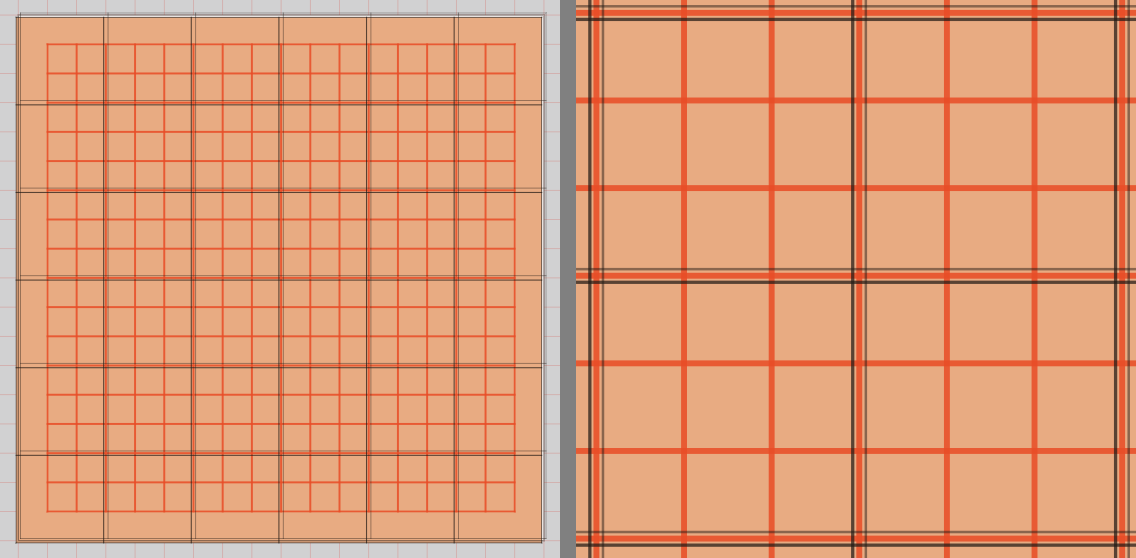
Left: the whole. Right: its middle third, enlarged.
Give the GLSL for this pattern, as a Shadertoy shader.

```glsl
// Tiled panel on a grey ground: a six by six dark grid, a fainter copy shifted
// along the diagonal, and a red lattice three times as fine between them.
// Each grid is a repeated line distance, box filtered and clipped to a square.

#define UNITS 768.0                      // canvas width in layout units
#define HALF_SIZE 360.5                  // half the side of the panel
#define TILE (HALF_SIZE / 3.0)           // six tiles each way
#define CELL (TILE / 3.0)                // three red cells per tile
#define SHIFT 3.0                        // diagonal step between layers
#define RED_WIDTH 2.7
#define DARK_WIDTH 1.5
#define THIN_WIDTH 1.15
#define GROUND vec3(0.82, 0.82, 0.825)
#define PEACH vec3(0.91, 0.67, 0.51)
#define RED vec3(0.91, 0.30, 0.15)
#define INK vec3(0.13, 0.10, 0.08)

// Share of a pixel covered by a line of the given width at distance d
float stroke(float d, float width, float px) {
    float h = 0.5 * width;
    return (clamp(d + 0.5 * px, -h, h) - clamp(d - 0.5 * px, -h, h)) / px;
}

// Signed distance to a centred square
float square(vec2 p, float halfSize) {
    vec2 q = abs(p) - halfSize;
    return max(q.x, q.y);
}

float fill(float d, float px) {
    return clamp(0.5 - d / px, 0.0, 1.0);
}

// Crossed lines, slightly denser where they overlap
float grid(vec2 p, float spacing, float halfSize, float width, float opacity, float px) {
    vec2 d = (fract(p / spacing + 0.5) - 0.5) * spacing;
    float a = opacity * stroke(d.x, width, px);
    float b = opacity * stroke(d.y, width, px);
    return (a + b - a * b) * fill(square(p, halfSize + 0.5 * width), px);
}

void mainImage(out vec4 fragColor, in vec2 fragCoord) {
    float px = UNITS / iResolution.x;
    vec2 p = (fragCoord - 0.5 * iResolution.xy) * px;

    // Three layers stepped along the diagonal
    vec2 middle = p - 0.5 * SHIFT;
    vec2 lower = middle + SHIFT;
    vec2 upper = middle - SHIFT;

    // Ground with faint lattice
    vec3 color = GROUND;
    color = mix(color, vec3(0.83, 0.48, 0.45),
                grid(middle, CELL, 2.0 * UNITS, 1.0, 0.5, px));

    // White backing, peach panel and outline
    float edge = square(middle, HALF_SIZE);
    color = mix(color, vec3(0.97, 0.95, 0.94), fill(edge, px));
    color = mix(color, PEACH, fill(square(lower, HALF_SIZE), px));
    color = mix(color, INK, 0.65 * stroke(edge, 1.3, px));

    // Red lattice stops one cell short of the outline
    color = mix(color, RED, grid(middle, CELL, 8.0 * CELL, RED_WIDTH, 0.86, px));

    // Faint and dark tile grids
    color = mix(color, INK, grid(upper, TILE, HALF_SIZE, THIN_WIDTH, 0.48, px));
    color = mix(color, INK, grid(lower, TILE, HALF_SIZE, DARK_WIDTH, 0.72, px));

    fragColor = vec4(color, 1.0);
}
```
